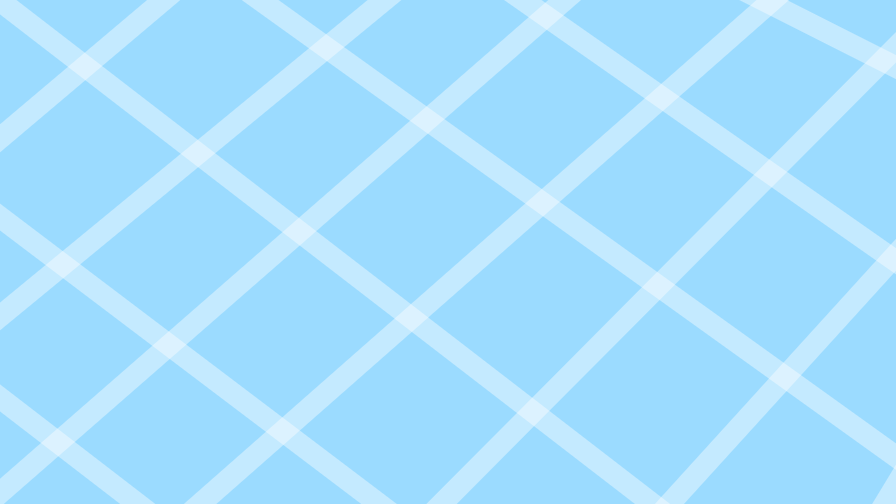
Give the GLSL for this pattern, as a Shadertoy shader.

```glsl
const vec3 SKY = vec3(0.608, 0.859, 1.0);
const vec3 BAND_TINT = vec3(1.0);
const float BAND_OPACITY = 0.41;
const float HALF_WIDTH = 0.0213;
const float ASPECT = 16.0 / 9.0;

// Bands are spaced along a canvas diagonal: first crossing, then step.
const int FALLING_COUNT = 6;
const float FALLING_START = 0.158;
const float FALLING_STEP = 0.299;
const int RISING_COUNT = 7;
const float RISING_START = 0.195;
const float RISING_STEP = 0.261;

// Irregularity of each band: drift from even spacing, and slope.
const float FALLING_DRIFT[6] = float[](0.0, -0.0255, -0.0074, 0.0153, 0.0132, 0.0);
const float FALLING_SLOPE[6] = float[](-0.77, -0.757, -0.771, -0.718, -0.70, -0.505);
const float RISING_DRIFT[7] = float[](0.0, -0.0028, -0.0356, -0.0426, -0.0394, -0.0197, 0.0);
const float RISING_SLOPE[7] = float[](0.845, 0.823, 0.873, 0.88, 1.005, 1.10, 1.65);

// Antialiased coverage of a straight band through an anchor point.
float bandCoverage(vec2 p, vec2 anchor, float slope, float pixel) {
    vec2 normal = normalize(vec2(-slope, 1.0));
    float edge = abs(dot(p - anchor, normal)) - HALF_WIDTH;
    return clamp(0.5 - edge / pixel, 0.0, 1.0);
}

vec3 overlayBand(vec3 color, float coverage) {
    return mix(color, BAND_TINT, BAND_OPACITY * coverage);
}

void mainImage(out vec4 fragColor, in vec2 fragCoord) {
    float pixel = 1.0 / iResolution.y;
    vec2 p = fragCoord * pixel;
    vec3 color = SKY;

    // Falling bands, anchored on the rising diagonal
    for (int i = 0; i < FALLING_COUNT; i++) {
        float x = FALLING_START + FALLING_STEP * float(i) + FALLING_DRIFT[i];
        vec2 anchor = vec2(x, x / ASPECT);
        color = overlayBand(color, bandCoverage(p, anchor, FALLING_SLOPE[i], pixel));
    }

    // Rising bands, anchored on the falling diagonal
    for (int i = 0; i < RISING_COUNT; i++) {
        float x = RISING_START + RISING_STEP * float(i) + RISING_DRIFT[i];
        vec2 anchor = vec2(x, 1.0 - x / ASPECT);
        color = overlayBand(color, bandCoverage(p, anchor, RISING_SLOPE[i], pixel));
    }

    fragColor = vec4(color, 1.0);
}
```
